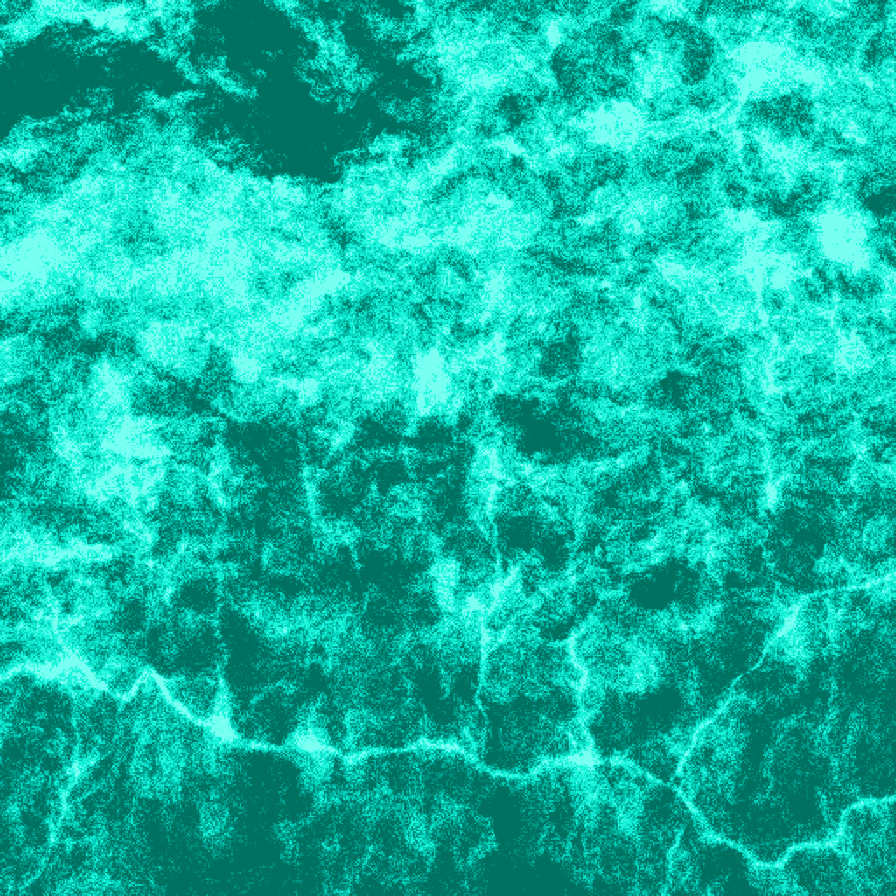
This texture is drawn by a WebGL 1 fragment shader. Its source:

```glsl
precision highp float;
// Aerial view of eroded teal terrain: grainy hills, branching gullies and a winding river.

uniform vec2 u_resolution;

const vec3 DEEP  = vec3(0.00, 0.44, 0.38);
const vec3 DARK  = vec3(0.00, 0.58, 0.51);
const vec3 MID   = vec3(0.00, 0.72, 0.64);
const vec3 LIGHT = vec3(0.02, 0.84, 0.75);
const vec3 VIVID = vec3(0.10, 0.96, 0.86);
const vec3 PALE  = vec3(0.47, 1.00, 0.95);

const float GRAIN_CELLS = 512.0;
const float GRAIN = 1.3;          // strength of the finest speckle
const float BLOTCH = 2.1;         // strength of the cloudy relief
const float RIDGE = 0.9;          // strength of the bright hill borders
const float GULLY = 1.5;          // brightness of the branching gullies
const float RIVER = 1.9;
const float CONTRAST = 1.75;
const float BALANCE = -0.20;      // overall lightness
const float TREES = 10.0;         // gully systems across the canvas
const float TWIG_STEP = 0.085;    // spacing of side gullies

float hash(vec2 p) {
  vec3 q = fract(vec3(p.xyx) * 0.1031);
  q += dot(q, q.yzx + 33.33);
  return fract((q.x + q.y) * q.z);
}

// Smooth value noise, -1 to 1
float noise(vec2 p) {
  vec2 i = floor(p), f = fract(p);
  f = f * f * (3.0 - 2.0 * f);
  float low = mix(hash(i), hash(i + vec2(1, 0)), f.x);
  float high = mix(hash(i + vec2(0, 1)), hash(i + vec2(1, 1)), f.x);
  return 2.0 * mix(low, high, f.y) - 1.0;
}

float fbm(vec2 p) {
  float sum = 0.0, amp = 0.5;
  for (int i = 0; i < 5; i++) {
    sum += amp * noise(p);
    p = mat2(1.9, 0.6, -0.6, 1.9) * p + 17.3;
    amp *= 0.74;
  }
  return sum;
}

float spot(vec2 p, vec2 center, vec2 radius) {
  vec2 d = (p - center) / radius;
  return exp(-dot(d, d));
}

float segment(vec2 p, vec2 a, vec2 b) {
  vec2 ab = b - a;
  return length(p - a - ab * clamp(dot(p - a, ab) / dot(ab, ab), 0.0, 1.0));
}

// Sharp core with a soft halo
float stroke(float d, float width) {
  return 0.65 * exp(-d * d / (width * width)) + 0.35 * exp(-abs(d) / (4.0 * width));
}

// Upright meandering trunks with slanted side gullies
float gullies(vec2 p) {
  float glow = 0.0;
  for (float id = 0.0; id < TREES; id++) {
    float foot = 0.5 * hash(vec2(id, 8.0)) - 0.08;
    float top = foot + 0.4 + 0.3 * hash(vec2(id, 5.0));
    float x = (id + 0.3 + 0.4 * hash(vec2(id, 3.0))) / TREES;
    x += 0.028 * noise(vec2(p.y * 8.0, id * 9.0)) + 0.007 * noise(vec2(p.y * 45.0, id * 5.0));
    float side = p.x < x ? -1.0 : 1.0;
    float d = abs(p.x - x);
    float k = (p.y - 1.1 * d) / TWIG_STEP + 0.25 * side + 0.3 * noise(p * 16.0);
    float reach = 0.03 + 0.06 * hash(vec2(floor(k) + 40.0, id * 2.0 + side + 3.0));
    float twig = stroke(abs(fract(k) - 0.5) * TWIG_STEP * 0.67, 0.0035);
    twig *= 1.0 - smoothstep(0.3 * reach, reach, d);
    float extent = smoothstep(foot, foot + 0.05, p.y) * (1.0 - smoothstep(top - 0.15, top, p.y));
    glow = max(glow, extent * max(stroke(d, 0.0045), 0.75 * twig));
  }
  return glow;
}

float river(vec2 p) {
  vec2 q = p + 0.026 * vec2(noise(p * 33.0), noise(p * vec2(36.0, 20.0) + 40.0));
  float bed = mix(0.26, 0.15, smoothstep(0.0, 0.45, q.x));
  bed += 0.05 * smoothstep(0.88, 1.0, q.x) - 0.11 * smoothstep(0.65, 0.88, q.x);
  vec2 s = p + 0.012 * vec2(noise(p * 30.0), noise(p * 30.0 + 9.0));
  float stream = segment(s, vec2(0.74, 0.13), vec2(0.89, 0.32));
  stream = min(stream, segment(s, vec2(0.89, 0.32), vec2(1.03, 0.37)));
  return max(stroke(q.y - bed, 0.007), 0.75 * stroke(stream, 0.0035));
}

vec3 ramp(float t) {
  vec3 c = mix(DEEP, DARK, smoothstep(0.10, 0.285, t));
  c = mix(c, MID, smoothstep(0.285, 0.445, t));
  c = mix(c, LIGHT, smoothstep(0.445, 0.60, t));
  c = mix(c, VIVID, smoothstep(0.60, 0.795, t));
  return mix(c, PALE, smoothstep(0.84, 0.965, t));
}

void main() {
  vec2 p = gl_FragCoord.xy / u_resolution;
  vec2 warp = vec2(fbm(p * 9.0 + 3.0), fbm(p * 9.0 + 60.0));
  vec2 q = p + 0.025 * warp;     // bends the relief
  vec2 r = p + 0.075 * warp;     // frays the broad patches

  // Broad light and shade
  float burn = spot(r, vec2(0.12, 0.93), vec2(0.24, 0.10)) + spot(r, vec2(0.37, 0.87), vec2(0.09, 0.10));
  burn += spot(r, vec2(0.0, 0.67), vec2(0.05, 0.18));
  float plain = spot(r, vec2(0.21, 0.69), vec2(0.22, 0.13));
  float tone = mix(-0.68, 0.6, smoothstep(0.1, 0.75, r.y)) + BALANCE;
  tone += 0.8 * plain + 0.65 * spot(r, vec2(0.1, 0.37), vec2(0.16, 0.11)) - 1.4 * burn;
  tone -= 0.4 * spot(r, vec2(0.55, 0.52), vec2(0.2, 0.1));

  // Cloudy relief, upright streaks low down, and bright borders around dark hills
  float streaks = 1.0 - smoothstep(0.15, 0.4, p.y);
  float relief = mix(fbm(q * vec2(16.0, 23.0) + 8.0), fbm(q * vec2(32.0, 12.0) + 30.0), 0.65 * streaks);
  tone += BLOTCH * relief * (1.0 + 0.5 * burn - 0.35 * plain);
  float border = exp(-6.0 * abs(noise(q * vec2(19.0, 15.0) + 5.0)));
  tone += RIDGE * (1.0 - 0.7 * plain) * (border - 0.27);

  // Water courses and dark cracks
  float broken = 0.8 + 0.35 * noise(p * 9.0 + 70.0);
  tone += GULLY * broken * (1.0 - plain) * gullies(p + 0.008 * warp) + RIVER * river(p);
  float crack = min(segment(q, vec2(0.15, 0.61), vec2(0.30, 0.48)), segment(q, vec2(0.30, 0.48), vec2(0.28, 0.36)));
  tone -= 1.2 * stroke(crack, 0.005);

  // Speckle
  tone += GRAIN * (hash(floor(p * GRAIN_CELLS) + 11.0) - 0.5) + 0.3 * noise(p * 190.0);
  gl_FragColor = vec4(ramp(1.0 / (1.0 + exp(-CONTRAST * tone))), 1.0);
}
```
